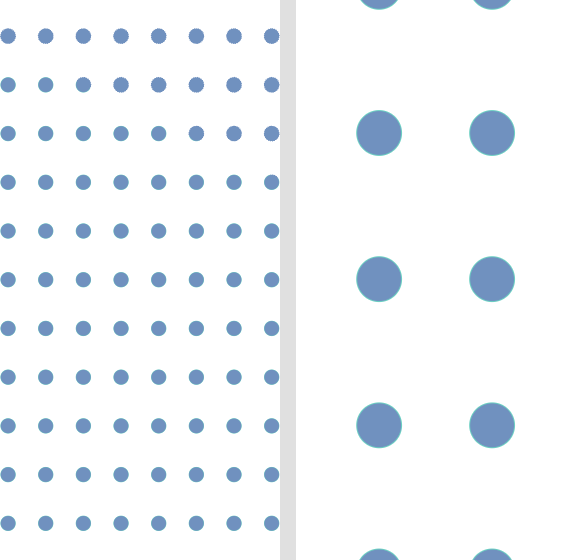
Left: the whole. Right: its middle third, enlarged.
Give the GLSL for this pattern, as a Shadertoy shader.

```glsl
// Eight columns by eleven rows of blue dots on white, each with a thin mint rim.
// A rounded grid finds the nearest dot; towards the upper right corner the rim
// gives way to a ragged edge made of layered sines around the dot.

// Small radial offset for the ragged edge, varied from dot to dot.
float raggedEdge(float angle, vec2 cell) {
    float phase = dot(cell, vec2(2.3, 4.1));
    return 0.0006 * sin(23.0 * angle + phase)
         + 0.0004 * sin(37.0 * angle - 1.7 * phase);
}

// Antialiased coverage of a disc edge.
float coverage(float signedDist, float pixel) {
    return clamp(0.5 - signedDist / pixel, 0.0, 1.0);
}

void mainImage(out vec4 fragColor, in vec2 fragCoord) {
    // Canvas widths, measured from the upper left corner
    float pixel = 1.0 / iResolution.x;
    vec2 pos = vec2(fragCoord.x, iResolution.y - fragCoord.y) * pixel;

    // Nearest dot of the grid
    vec2 spacing = vec2(0.1345, 0.174);
    vec2 gridPos = (pos - vec2(0.0288, 0.129)) / spacing;
    vec2 cell = round(gridPos);
    vec2 local = (gridPos - cell) * spacing;
    float dist = length(local);

    // Wear sets in above a slanted line across the first three rows
    float wear = smoothstep(-0.75, -0.65, gridPos.x - 2.7 * gridPos.y);
    float ragged = raggedEdge(atan(local.y, local.x + 1e-6), cell);

    // Rim and fill radii; the worn fill reaches past the rim
    float rim = coverage(dist - 0.0273, pixel) * (1.0 - wear);
    float fill = coverage(dist - mix(0.0261, 0.0275 + ragged, wear), pixel);

    vec3 color = mix(vec3(1.0), vec3(0.42, 0.81, 0.76), rim);
    color = mix(color, vec3(0.44, 0.57, 0.75), fill);
    fragColor = vec4(color, 1.0);
}
```
